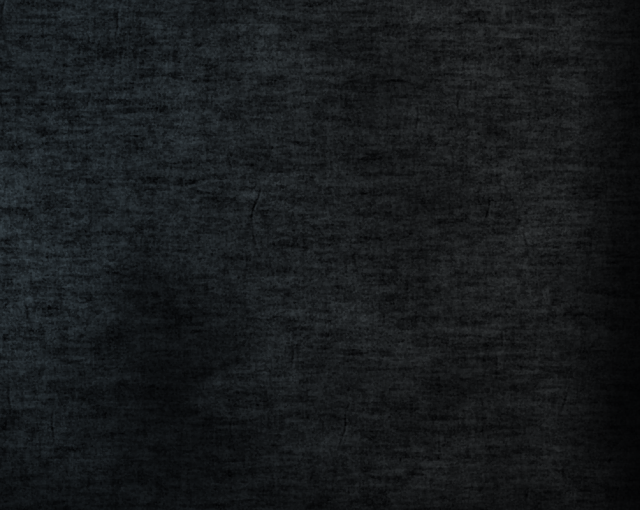
Write a Shadertoy shader that draws this texture.

```glsl
vec2 hash2(vec2 p) {
    vec3 q = fract(p.xyx * vec3(.1031, .1030, .0973));
    q += dot(q, q.yzx + 33.33);
    return fract((q.xx + q.yz) * q.zy);
}

float bell(float x) {
    return exp(-x * x);
}

// Smooth cellular noise: random tones blended around scattered points, -1 to 1
float mottle(vec2 p) {
    vec2 cell = floor(p);
    float sum = 0., total = 1e-4;
    for (int y = -1; y <= 1; y++)
    for (int x = -1; x <= 1; x++) {
        vec2 id = cell + vec2(x, y);
        vec2 d = id + hash2(id) - p;
        float weight = exp(-5. * dot(d, d));
        sum += weight * (hash2(id + 57.).x * 2. - 1.);
        total += weight;
    }
    return sum / total;
}

// Long, wavering horizontal creases
float creases(vec2 p) {
    float relief = 0.;
    for (float i = 0.; i < 11.; i++) {
        vec2 place = hash2(vec2(i, 3.)), shape = hash2(vec2(i, 18.));
        vec2 q = p - vec2(place.x * 1.2, .33 + .63 * place.y);
        q.y -= .007 * sin(q.x * 19. + 6. * shape.y) + .003 * sin(q.x * 61. + i);
        float fade = smoothstep(.07 + .12 * shape.x, 0., abs(q.x));
        relief -= fade * (.38 * bell(q.y / .003) + .14 * bell(q.y / .012));
        relief += fade * .1 * bell((q.y + .006) / .003);
    }
    return relief;
}

// Short upright nicks, dark with one lit lip
float nicks(vec2 p) {
    float relief = 0.;
    for (float i = 0.; i < 28.; i++) {
        vec2 place = hash2(vec2(i, 41.)), shape = hash2(vec2(i, 73.));
        vec2 q = p - place * vec2(1.2, 1.);
        q.x -= .5 * (shape.y - .5) * q.y + .0025 * sin(q.y * 85. + i);
        float fade = smoothstep(.015 + .045 * shape.x, 0., abs(q.y));
        float side = q.x / .0024;
        relief += fade * (.3 + .7 * shape.y) * (.4 * bell(side - 1.7) - .65 * bell(side));
    }
    return relief;
}

// Sparse small pits, ragged and lit from one side
float pits(vec2 p) {
    vec2 g = p * vec2(27., 36.);
    vec2 id = floor(g), place = hash2(id + 11.), shape = hash2(id + 91.);
    vec2 d = fract(g) - .25 - .5 * place;
    d += .1 * vec2(mottle(p * 95.), mottle(p * 95. + 40.));
    d *= mix(vec2(6., 14.), vec2(15., 7.), shape.y);
    vec2 lip = d + vec2(-.9, .9);
    return step(.62, shape.x) * (.2 * exp(-dot(lip, lip)) - .45 * exp(-dot(d, d)));
}

void mainImage(out vec4 fragColor, in vec2 fragCoord) {
    vec2 p = fragCoord / iResolution.y;
    vec2 uv = fragCoord / iResolution.xy;

    // Broad light and shade
    float tone = .096 + .022 * (uv.y - .5);
    tone += .05 * bell(uv.x / .17) * bell((uv.y - .6) / .38);
    tone += .026 * bell((uv.x - .38) / .16) * bell((uv.y - .78) / .22);
    tone += .02 * bell((uv.x - .52) / .2) * bell((uv.y - .45) / .25);
    tone += .018 * bell((uv.x - .83) / .1) * bell((uv.y - .7) / .35);
    tone -= .036 * bell((uv.x - .27) / .13) * bell((uv.y - .24) / .2);
    tone -= .022 * bell((uv.x - .64) / .09) * bell((uv.y - .67) / .2);
    tone += .016 * mottle(p * vec2(5., 6.)) + .012 * mottle(p * vec2(11., 17.) + 7.);
    tone *= mix(.28, 1., smoothstep(1.02, .86, uv.x + .02 * sin(uv.y * 5.)));
    tone *= mix(.7, 1., smoothstep(-.03, .12, uv.y));

    // Threads, blotches and fine grain
    float streaks = mottle(p * vec2(16., 150.));
    float surface = .25 * streaks + .22 * mottle(p * vec2(75., 230.) + 19.);
    surface += .14 * mottle(p * vec2(210., 32.) + 5.);
    surface += .17 * mottle(p * vec2(38., 52.) + 31.);
    surface += .33 * mottle(p * 290.);

    // Damage cut into the cloth
    float damage = creases(p) * (.75 + .7 * streaks) + nicks(p) + pits(p);
    tone *= max(.15, 1. + surface + damage);

    vec3 tint = mix(vec3(.86, 1.02, 1.1), vec3(.95, 1., 1.01), smoothstep(.1, .8, uv.x));
    fragColor = vec4(tone * tint + vec3(0., .001, .004), 1.);
}
```
